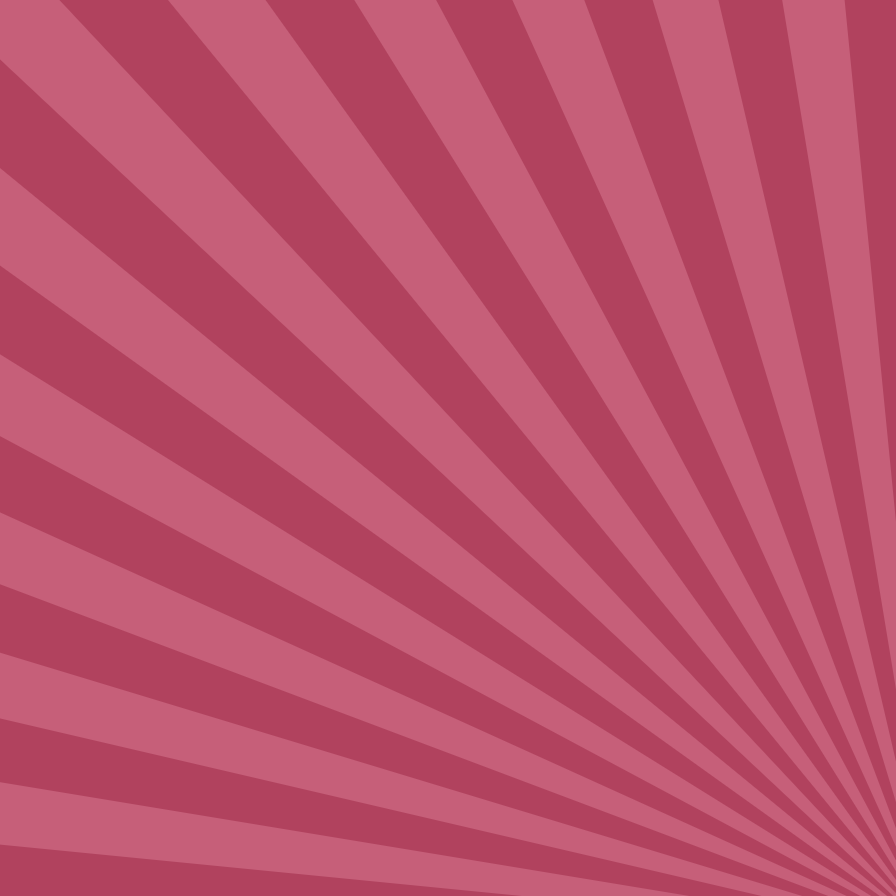
A WebGL 2 fragment shader for this background:

```glsl
#version 300 es
precision highp float;

uniform vec2 u_resolution;
out vec4 fragColor;

const float TAU = 6.2831853;
const float RAY_COUNT = 48.0;                    // light rays in a full turn
const float RAY_AXIS = 0.375 * TAU;              // one light ray runs along the diagonal
const vec2 BURST_CENTER = vec2(1.0456, -0.0456); // just outside the lower right corner
const vec3 DARK_ROSE = vec3(0.694, 0.259, 0.369);
const vec3 LIGHT_ROSE = vec3(0.776, 0.373, 0.475);

// Signed distance to the nearest ray edge, positive inside a light ray
float rayDistance(vec2 p) {
    float period = TAU / RAY_COUNT;
    float turn = (atan(p.y, p.x) - RAY_AXIS) / period;
    float fromAxis = abs(fract(turn + 0.5) - 0.5) * period;
    return length(p) * sin(0.25 * period - fromAxis);
}

void main() {
    vec2 uv = gl_FragCoord.xy / u_resolution;
    float pixel = 1.0 / min(u_resolution.x, u_resolution.y);

    // Soften each edge across one pixel
    float light = clamp(rayDistance(uv - BURST_CENTER) / pixel + 0.5, 0.0, 1.0);
    fragColor = vec4(mix(DARK_ROSE, LIGHT_ROSE, light), 1.0);
}
```
